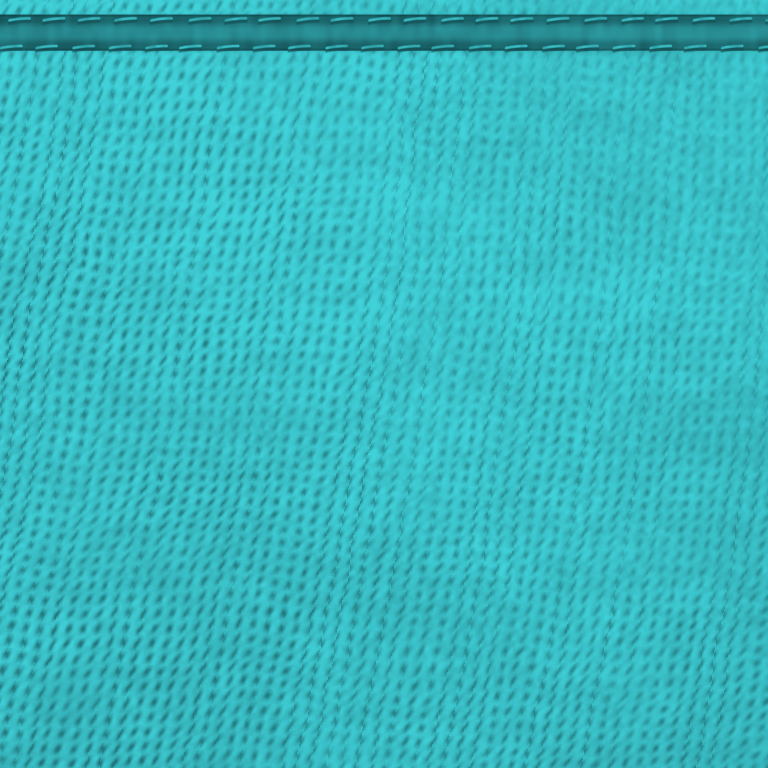
Give the GLSL for this texture, as a Shadertoy shader.

```glsl
// Turquoise ribbed knit cloth with a double-stitched seam near the top.

const vec3 DARK_TEAL = vec3(0.09, 0.36, 0.38);
const vec3 LIGHT_TEAL = vec3(0.235, 0.77, 0.80);
const float TAU = 6.2831853;

const float RIBS = 54.0;            // knit columns across the canvas
const float ROWS = 56.0;            // knit rows up the canvas
const float LEAN = 0.20;            // sideways drift of the ribs per unit height
const float LEAN_RELAX = 0.08;      // straightens the ribs toward the upper right
const float LOOP_SLANT = 0.30;      // extra slant of each single loop
const float CLOTH_TONE = 0.905;
const float GRAIN = 0.17;

const float SEAM_Y = 0.9575;
const float SEAM_HALF = 0.0235;
const float STITCH_OFFSET = 0.0180; // distance of each thread row from the seam centre
const float STITCH_PITCH = 0.0470;
const float STITCH_HALF_LENGTH = 0.0130;
const float STITCH_RADIUS = 0.0017;

float hash(vec2 p) {
    vec3 q = fract(vec3(p.xyx) * 0.1031);
    q += dot(q, q.yzx + 33.33);
    return fract((q.x + q.y) * q.z);
}

float noise(vec2 p) {
    vec2 cell = floor(p), f = fract(p);
    f = f * f * (3.0 - 2.0 * f);
    return mix(mix(hash(cell), hash(cell + vec2(1, 0)), f.x),
               mix(hash(cell + vec2(0, 1)), hash(cell + vec2(1, 1)), f.x), f.y);
}

// Layered noise, centred on zero.
float fbm(vec2 p) {
    float sum = 0.0, weight = 0.5;
    for (int i = 0; i < 4; i++) {
        sum += weight * (noise(p) - 0.5);
        p = p * 2.03 + 17.3;
        weight *= 0.5;
    }
    return sum;
}

// Tone of the knit: slanted dark gaps between loops, over soft mottling.
float clothTone(vec2 p) {
    float u = p.x - LEAN * p.y + LEAN_RELAX * p.x * p.y * p.y;
    u = u * RIBS + 1.1 * fbm(p * 5.0 + 3.0) + 0.35 * fbm(p * 30.0);
    float v = p.y * ROWS + 2.5 * fbm(p * vec2(3.0, 4.0) + 40.0);
    v += 0.5 * hash(vec2(floor(u), 7.0));

    float loopU = u - LOOP_SLANT * (fract(v) - 0.5);
    float gap = pow(0.5 + 0.5 * cos(TAU * loopU), 2.0);
    float ridge = 0.5 + 0.5 * cos(TAU * (loopU - 0.35));
    float row = 0.58 - 0.42 * cos(TAU * fract(v));

    float relief = mix(0.50, 0.38, p.x) - 0.24 * p.x * p.y;
    relief *= 0.75 + 0.6 * noise(p * 11.0) + 0.5 * fbm(p * 45.0);
    float knit = relief * (0.22 - gap * row + 0.22 * (ridge - 0.5) * row);

    float mottling = 0.20 * fbm(p * vec2(4.0, 5.0) + 9.0)
                   + 0.14 * fbm(p * vec2(18.0, 42.0));
    float light = 0.15 * (p.y - 0.5) - 0.07 * smoothstep(0.35, 0.0, length(p - vec2(0.2, 0.05)));
    float grain = GRAIN * (noise(vec2(u * 3.0, v * 2.2)) - 0.5)
                + 0.06 * (noise(p * 256.0) - 0.5);
    return CLOTH_TONE + knit + mottling + light + grain;
}

// Tone of the sunken band: dark edges and a softly ribbed middle.
float bandTone(vec2 p) {
    float across = abs(p.y - SEAM_Y) / SEAM_HALF;
    float tone = mix(0.46, 0.10, smoothstep(0.15, 0.72, across));
    tone = mix(tone, -0.10, smoothstep(0.82, 0.98, across));
    float ribbing = noise(vec2(p.x * 105.0, p.y * 35.0)) - 0.5;
    return tone + 0.18 * ribbing + 0.14 * fbm(p * vec2(9.0, 50.0)) + 0.05 * (p.x - 0.5);
}

// Signed distance to one row of slightly tilted thread dashes.
float stitchDistance(vec2 p, float rowY, float shift) {
    float along = p.x / STITCH_PITCH + shift;
    float id = floor(along);
    float x = (fract(along) - 0.5) * STITCH_PITCH;
    x += 0.004 * (hash(vec2(id, rowY * 90.0)) - 0.5);
    float y = p.y - rowY - 0.10 * x + 4.0 * x * x;
    return length(vec2(max(abs(x) - STITCH_HALF_LENGTH, 0.0), y)) - STITCH_RADIUS;
}

void mainImage(out vec4 fragColor, in vec2 fragCoord) {
    vec2 p = fragCoord / iResolution.xy;
    float soft = max(0.0012, 0.8 / iResolution.y);

    // Cloth, slightly shaded along the seam.
    float edge = abs(p.y - SEAM_Y) - SEAM_HALF;
    float tone = clothTone(p) - 0.16 * exp(-max(edge, 0.0) / 0.003);

    // Seam band.
    tone = mix(tone, bandTone(p), smoothstep(soft, -soft, edge));

    // Two thread rows with a small shadow under each dash.
    for (int i = 0; i < 2; i++) {
        float side = 1.0 - 2.0 * float(i);
        float rowY = SEAM_Y + side * STITCH_OFFSET;
        float shift = 0.2 * float(i);
        float shadow = stitchDistance(p + vec2(0.0, 0.0035), rowY, shift);
        tone = mix(tone, -0.12, 0.65 * smoothstep(0.002, -0.001, shadow));
        float thread = stitchDistance(p, rowY, shift);
        float threadTone = 0.80 + 0.35 * (noise(p * 150.0) - 0.5);
        tone = mix(tone, threadTone, smoothstep(soft, -soft, thread));
    }

    vec3 color = mix(DARK_TEAL, LIGHT_TEAL, clamp(tone, -0.2, 1.12));
    fragColor = vec4(color, 1.0);
}
```
